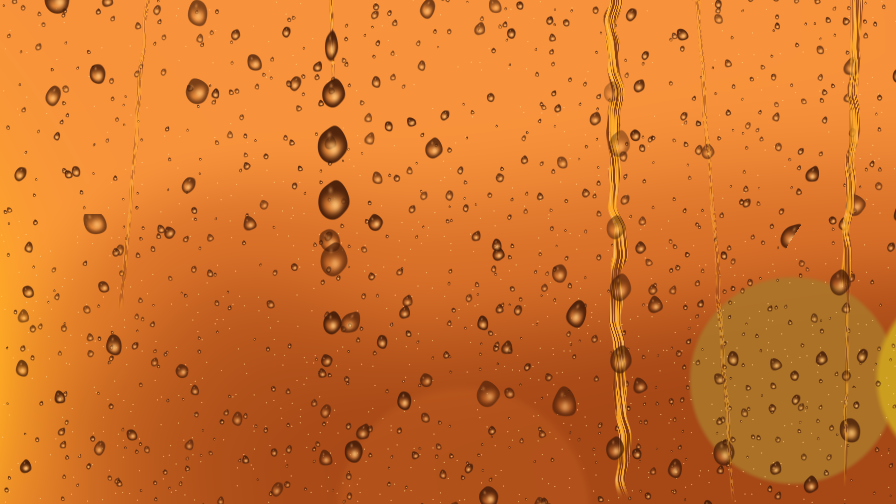
Give the GLSL for this texture, as a Shadertoy shader.

```glsl
// Rain drops and wet streaks on a window pane in front of a blurred amber glow.

const vec3 SHADE = vec3(0.65, 0.28, 0.085);
const vec3 AMBER = vec3(0.85, 0.44, 0.16);
const vec3 LIGHT = vec3(0.97, 0.57, 0.23);
const vec3 GOLD = vec3(1.0, 0.67, 0.14);
const vec3 BOKEH = vec3(0.67, 0.46, 0.16);
const vec3 BOKEH_BRIGHT = vec3(0.80, 0.62, 0.12);
const vec3 RIM = vec3(0.23, 0.085, 0.02);
const vec3 SPARK = vec3(1.0, 0.80, 0.50);

const int LAYERS = 4;
const float LARGEST_CELL = 0.15;
const float CELL_SHRINK = 0.58;
const float DROP_MIN = 0.065;   // radius as a share of the cell
const float DROP_MAX = 0.165;
const float SPECK_CELL = 0.015;
const float COLUMN_X = 0.66;
const float STREAK_X = 1.222;

float pixel;

float hash(vec2 p) {
    vec3 q = fract(vec3(p.xyx) * 0.1031);
    q += dot(q, q.yzx + 33.33);
    return fract((q.x + q.y) * q.z);
}

float noise(vec2 p) {
    vec2 i = floor(p), f = fract(p);
    f = f * f * (3.0 - 2.0 * f);
    vec2 e = vec2(0.0, 1.0);
    return mix(mix(hash(i), hash(i + e.yx), f.x),
               mix(hash(i + e.xy), hash(i + e.yy), f.x), f.y);
}

float disc(vec2 p, vec2 centre, float radius, float blur) {
    return smoothstep(radius + blur, radius - blur, length(p - centre));
}

vec3 background(vec2 p) {
    float tone = smoothstep(0.12, 0.98, p.y + 0.16 * (noise(p * 2.3) - 0.5));
    tone += 0.55 * exp(-3.2 * p.x) * (1.0 - 0.5 * p.y);
    tone -= 0.10 * smoothstep(1.1, 1.8, p.x);
    vec3 col = mix(SHADE, AMBER, smoothstep(0.0, 0.5, tone));
    col = mix(col, LIGHT, smoothstep(0.45, 0.95, tone));
    float edge = (p.y - 0.28) * 2.4;
    col = mix(col, GOLD, 0.9 * exp(-9.0 * p.x - edge * edge));
    // Out-of-focus lamps
    col = mix(col, AMBER, 0.22 * disc(p, vec2(0.92, -0.02), 0.25, 0.012));
    col = mix(col, BOKEH, 0.9 * disc(p, vec2(1.574, 0.245), 0.205, 0.006));
    return mix(col, BOKEH_BRIGHT, disc(p, vec2(1.93, 0.25), 0.19, 0.008));
}

// Lens-like drop: dark rim and top, lit lower core, small spark
vec3 addDrop(vec3 col, vec2 offset, float radius, float stretch, float seed, float opacity) {
    float tilt = (seed - 0.5) * 1.1;
    vec2 q = mat2(cos(tilt), sin(tilt), -sin(tilt), cos(tilt)) * offset / radius;
    q.y /= stretch;
    q.x *= 1.0 + 0.18 * q.y;
    float d = length(q) + 0.07 * sin(3.0 * q.x + 2.0 * q.y + 40.0 * seed);
    float soft = min(0.75 * pixel / radius, 0.6);
    float mask = smoothstep(1.0 + soft, 1.0 - soft, d);
    float core = smoothstep(0.95, 0.40, d) * smoothstep(0.65, -0.45, q.y);
    vec3 body = mix(RIM, mix(col, LIGHT, 0.35), 0.12 + 0.78 * core);
    vec2 glint = q - vec2(0.08, -0.28);
    body = mix(body, SPARK, 0.75 * exp(-9.0 * dot(glint, glint)));
    vec2 reflection = q - vec2(-0.25, 0.5);
    body += 0.28 * SPARK * exp(-40.0 * dot(reflection, reflection));
    return mix(col, body, mask * opacity);
}

// Jittered grid whose columns are shifted to hide the rows
vec3 addDropLayer(vec3 col, vec2 p, float cell, float fill, float salt) {
    vec2 g = p / cell + salt;
    g.y += 7.0 * hash(vec2(floor(g.x), salt));
    vec2 id = floor(g) + 19.0 * salt;
    float size = hash(id + 3.7);
    float radius = mix(DROP_MIN, DROP_MAX, size * size);
    vec2 jitter = vec2(hash(id + 11.3), hash(id + 27.9)) - 0.5;
    vec2 offset = (fract(g) - 0.5 - jitter * 0.52) * cell;
    float crowd = fill * (0.65 + 0.7 * noise(p * 3.0 + salt));
    if (hash(id) > crowd) return col;
    float seed = hash(id + 51.1);
    float opacity = mix(0.65, 1.0, hash(id + 71.0));
    return addDrop(col, offset, radius * cell, 1.1 + 0.3 * seed, seed, opacity);
}

vec3 addSpecks(vec3 col, vec2 p) {
    vec2 g = p / SPECK_CELL, id = floor(g);
    vec2 jitter = vec2(hash(id + 5.0), hash(id + 9.0)) - 0.5;
    float d = length(fract(g) - 0.5 - 0.7 * jitter) * SPECK_CELL;
    float chance = mix(0.16, 0.05, smoothstep(0.2, 0.8, p.y));
    float mask = smoothstep(0.0012 + pixel * 0.5, 0.0003, d) * step(hash(id), chance);
    return mix(col, SPARK, 0.6 * mask);
}

// Wavering trickle with broken bright strands and a dark edge
vec3 addStreak(vec3 col, vec2 p, float topX, float slope, float endY, float width, float strength) {
    float wave = (noise(vec2(p.y * 22.0, topX * 9.0)) - 0.5) * width * 1.6;
    float x = p.x - topX - slope * (1.0 - p.y) - wave;
    float w = width * (0.6 + 0.7 * noise(vec2(p.y * 35.0, topX * 31.0)));
    float mask = smoothstep(w + pixel, w - pixel, abs(x)) * smoothstep(endY - 0.02, endY + 0.02, p.y);
    float strand = noise(vec2(x / width * 2.2 + 50.0, p.y * 48.0 + 6.0 * x / width));
    vec3 water = mix(SHADE * 0.75, GOLD, smoothstep(0.22, 0.62, strand));
    water = mix(water, SPARK, 0.7 * smoothstep(0.65, 0.9, strand));
    return mix(col, water, mask * strength);
}

void mainImage(out vec4 fragColor, in vec2 fragCoord) {
    vec2 p = fragCoord / iResolution.y;
    pixel = 1.0 / iResolution.y;
    vec3 col = addSpecks(background(p), p);

    // Scattered drops, smallest first
    for (int i = LAYERS - 1; i >= 0; i--) {
        float n = float(i);
        col = addDropLayer(col, p, LARGEST_CELL * pow(CELL_SHRINK, n), 0.50 - 0.09 * n, n + 1.0);
    }

    // Trickles
    col = addStreak(col, p, 0.292, -0.085, 0.40, 0.004, 0.40);
    col = addStreak(col, p, 1.385, 0.07, 0.02, 0.004, 0.40);
    col = addStreak(col, p, 1.70, -0.04, 0.43, 0.009, 0.80);
    col = addStreak(col, p, 1.69, -0.015, 0.05, 0.003, 0.50);
    col = addStreak(col, p, STREAK_X - 0.008, 0.025, 0.03, 0.012, 0.90);
    col = addStreak(col, p, COLUMN_X, 0.0, 0.86, 0.003, 0.70);

    // Beads hanging on the main trickle, then the falling column
    for (int i = 0; i < 6; i++) {
        float n = float(i), h = hash(vec2(n, 8.0));
        vec2 bead = vec2(STREAK_X + 0.022 * (h - 0.5), 0.81 - 0.145 * n + 0.06 * h);
        col = addDrop(col, p - bead, 0.014 + 0.006 * h, 1.35, 0.5, 0.35 + 0.1 * n);
        vec2 fall = vec2(COLUMN_X + 0.006 * (h - 0.5), 0.91 - 0.09 * n - 0.004 * n * n);
        float radius = 0.012 + 0.017 * sin(n * 0.57);
        col = addDrop(col, p - fall, radius, i == 0 ? 2.4 : 1.3, 0.5, i == 4 ? 0.7 : 1.0);
    }
    col = addDrop(col, p - vec2(1.667, 0.44), 0.019, 1.3, 0.5, 0.8);
    fragColor = vec4(col, 1.0);
}
```
